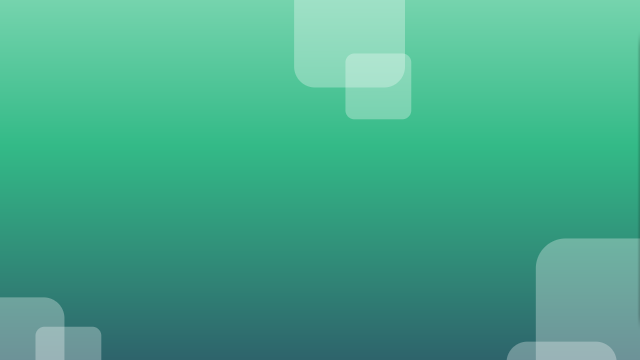
Reproduce this background procedurally as a Shadertoy shader.

```glsl
// Green to teal vertical gradient with translucent rounded squares at the edges.

#define TOP_COLOR vec3(0.46, 0.83, 0.68)
#define MIDDLE_COLOR vec3(0.20, 0.73, 0.53)
#define BOTTOM_COLOR vec3(0.18, 0.39, 0.42)
#define MIDDLE_HEIGHT 0.595
#define TILE_OPACITY 0.30
#define SHADOW_STRENGTH 0.18
#define SHADOW_WIDTH 0.009

const int TILE_COUNT = 6;

// Signed distance to a square with rounded corners.
float roundedSquare(vec2 p, float halfSize, float radius) {
    vec2 q = abs(p) - halfSize + radius;
    return length(max(q, 0.0)) + min(max(q.x, q.y), 0.0) - radius;
}

// Two linear ramps that meet at the saturated middle stop.
vec3 backdrop(float height) {
    vec3 lower = mix(BOTTOM_COLOR, MIDDLE_COLOR, height / MIDDLE_HEIGHT);
    vec3 upper = mix(MIDDLE_COLOR, TOP_COLOR,
                     (height - MIDDLE_HEIGHT) / (1.0 - MIDDLE_HEIGHT));
    return height < MIDDLE_HEIGHT ? lower : upper;
}

void mainImage(out vec4 fragColor, in vec2 fragCoord) {
    // Canvas height is one unit.
    vec2 uv = fragCoord / iResolution.y;
    float pixel = 1.0 / iResolution.y;
    float rightEdge = iResolution.x / iResolution.y;

    vec3 color = backdrop(uv.y);

    // Tiles: center x, center y, half size, corner radius.
    vec4 tiles[TILE_COUNT] = vec4[TILE_COUNT](
        vec4(0.971, 0.911, 0.154, 0.058),
        vec4(1.051, 0.760, 0.0914, 0.025),
        vec4(0.025, 0.020, 0.154, 0.058),
        vec4(0.190, 0.001, 0.0914, 0.025),
        vec4(1.706, 0.120, 0.2176, 0.083),
        vec4(1.560, -0.102, 0.153, 0.058));

    for (int i = 0; i < TILE_COUNT; i++) {
        vec4 tile = tiles[i];
        float d = roundedSquare(uv - tile.xy, tile.z, tile.w);
        float coverage = clamp(0.5 - d / pixel, 0.0, 1.0);
        color = mix(color, vec3(1.0), TILE_OPACITY * coverage);
    }

    // Thin soft shadow along the right border.
    float shadow = smoothstep(rightEdge - SHADOW_WIDTH, rightEdge, uv.x);
    shadow *= smoothstep(0.08, 0.13, uv.y) * (1.0 - smoothstep(0.86, 0.92, uv.y));
    color *= 1.0 - SHADOW_STRENGTH * shadow;

    fragColor = vec4(color, 1.0);
}
```
